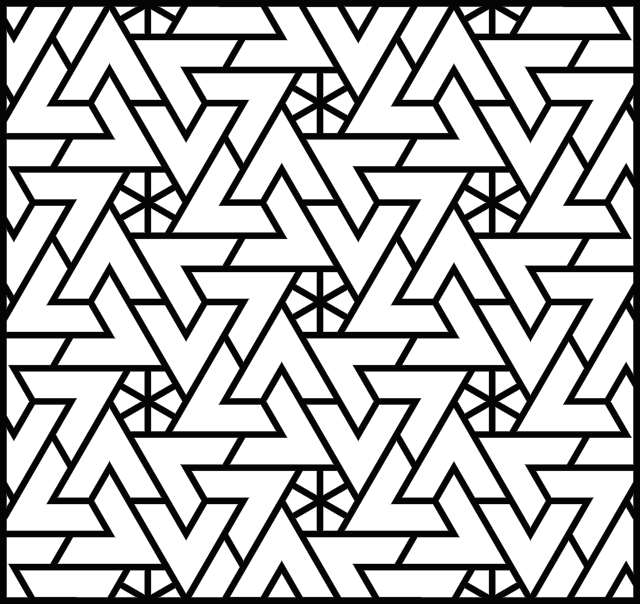
A Shadertoy shader for this pattern:

```glsl
// Interlaced black strapwork: six-spoked hexagons on a triangular lattice, each
// throwing out a pinwheel of six long arms with sharp hooked ends, in a frame.
// One sixth of a star is drawn with segment distances, then turned and repeated.

#define STAR_SPACING 0.3292   // distance between stars, in canvas heights
#define LINE_WIDTH   0.0108   // strap outline, in canvas heights
#define FRAME_WIDTH  0.0112   // outer frame, in canvas heights
#define ARM_REACH    3.5      // arm length past the star axis, in hexagon sides
#define EDGE_PIXELS  1.2      // softness of edges
#define INK          vec3(0.015)
#define PAPER        vec3(1.0)

const float ROW = 0.8660254;  // hexagon apothem for a side of one
const mat2 LATTICE = mat2(4.5, 3.0 * ROW, 0.0, 6.0 * ROW);
const mat2 SIXTH_TURN = mat2(0.5, ROW, -ROW, 0.5);

float segmentDistance(vec2 p, vec2 a, vec2 b) {
    vec2 ab = b - a;
    return length(p - a - ab * clamp(dot(p - a, ab) / dot(ab, ab), 0.0, 1.0));
}

// Centre-line distance to one sixth of a star, in hexagon sides
float starSixth(vec2 p) {
    vec2 hook = vec2(-ARM_REACH, ROW);
    float d = segmentDistance(p, vec2(0.0), vec2(0.0, ROW));            // spoke
    d = min(d, segmentDistance(p, vec2(0.5, ROW), hook));               // arm
    d = min(d, segmentDistance(p, hook, hook + vec2(0.5, -ROW)));       // hooked end
    d = min(d, segmentDistance(p, vec2(-0.5, 3.0 * ROW), vec2(0.5, 3.0 * ROW))); // bridge

    // Mitred point where arm and hook cross
    vec2 q = p - hook;
    return min(d, max(abs(q.y), abs(ROW * q.x + 0.5 * q.y)));
}

float strapwork(vec2 p) {
    vec2 local = p - LATTICE * round(inverse(LATTICE) * p);
    float d = 1e3;
    // Arms reach into neighbouring cells
    for (int i = -1; i <= 1; i++) {
        for (int j = -1; j <= 1; j++) {
            vec2 q = local - LATTICE * vec2(i, j);
            for (int k = 0; k < 6; k++) {
                d = min(d, starSixth(q));
                q = SIXTH_TURN * q;
            }
        }
    }
    return d;
}

void mainImage(out vec4 fragColor, in vec2 fragCoord) {
    float side = STAR_SPACING / (6.0 * ROW);
    vec2 p = (fragCoord - 0.5 * iResolution.xy) / iResolution.y;
    float lines = strapwork(p / side) * side - 0.5 * LINE_WIDTH;

    // Frame along the canvas edges
    vec2 inset = 0.5 * iResolution.xy / iResolution.y - abs(p);
    float frame = min(inset.x, inset.y) - FRAME_WIDTH;

    float coverage = clamp(0.5 - min(lines, frame) * iResolution.y / EDGE_PIXELS, 0.0, 1.0);
    fragColor = vec4(mix(PAPER, INK, coverage), 1.0);
}
```
